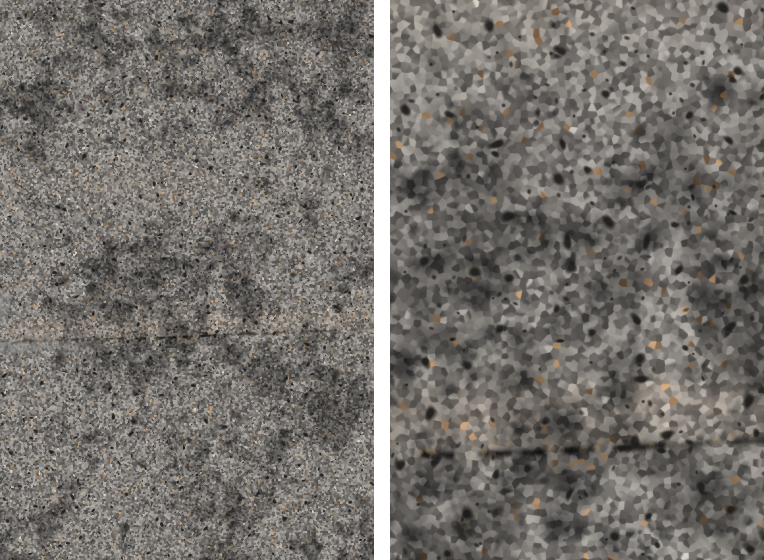
Left, the full canvas; right, a detail of the centre.
A WebGL 2 fragment shader for this texture:

```glsl
#version 300 es
precision highp float;
// Weathered concrete: sandy grain, dark lichen blotches, small pits and a raised seam.

uniform vec2 u_resolution;
out vec4 fragColor;

// Integer hash: three values in 0..1 per cell and seed
vec3 hash3(vec2 cell, float seed) {
  uvec3 v = uvec3(ivec3(vec3(cell, seed))) * 1664525u + 1013904223u;
  v.x += v.y * v.z; v.y += v.z * v.x; v.z += v.x * v.y;
  v ^= v >> 16u;
  v.x += v.y * v.z; v.y += v.z * v.x; v.z += v.x * v.y;
  return vec3(v >> 8u) / float(1 << 24);
}

float noise(vec2 p, float seed) {
  vec2 c = floor(p), f = fract(p);
  f = f * f * (3.0 - 2.0 * f);
  float low = mix(hash3(c, seed).x, hash3(c + vec2(1, 0), seed).x, f.x);
  float high = mix(hash3(c + vec2(0, 1), seed).x, hash3(c + vec2(1, 1), seed).x, f.x);
  return mix(low, high, f.y);
}

float fbm(vec2 p, float seed) {
  float sum = 0.0, amp = 0.533;
  for (int i = 0; i < 4; i++) {
    sum += amp * noise(p, seed + float(i));
    p = mat2(1.6, 1.2, -1.2, 1.6) * p;
    amp *= 0.5;
  }
  return sum;
}

// Soft-edged sand cells: x = brightness, y = ochre grain, z = pale grain
vec3 sandGrain(vec2 p, float freq, float seed) {
  vec2 q = p * freq, base = floor(q);
  vec4 sum = vec4(0.0);
  for (int j = -1; j <= 1; j++)
  for (int i = -1; i <= 1; i++) {
    vec2 cell = base + vec2(i, j);
    vec2 d = q - cell - hash3(cell, seed).xy;
    vec3 tone = hash3(cell, seed + 1.0);
    float weight = exp(-10.0 * dot(d, d));
    sum += weight * vec4(tone.x, step(0.975, tone.y), step(0.98, tone.z), 1.0);
  }
  return sum.xyz / sum.w;
}

// Scattered, randomly turned ellipses; size is a radius in cells
float spots(vec2 p, float freq, float chance, float size, float soft, float seed) {
  vec2 q = p * freq, base = floor(q);
  float cover = 0.0;
  for (int j = -1; j <= 1; j++)
  for (int i = -1; i <= 1; i++) {
    vec2 cell = base + vec2(i, j);
    vec3 place = hash3(cell, seed), form = hash3(cell, seed + 1.0);
    float angle = 6.2832 * form.x;
    vec2 d = q - cell - place.xy;
    d = mat2(cos(angle), -sin(angle), sin(angle), cos(angle)) * d;
    d.x *= mix(0.5, 1.0, form.y);
    float radius = size * mix(0.5, 1.0, form.z);
    float present = smoothstep(-0.05, 0.05, chance - place.z);
    cover = max(cover, present * (1.0 - smoothstep(radius * (1.0 - soft), radius, length(d))));
  }
  return cover;
}

// Smooth bump around a centre line
float band(float d, float width) {
  return exp(-d * d / (width * width));
}

float seamHeight(float x) {
  return 0.586 + 0.022 * x + 0.015 * x * x + 0.008 * (fbm(vec2(x * 9.0, 2.0), 60.0) - 0.5);
}

void main() {
  vec2 p = gl_FragCoord.xy / u_resolution.x;
  vec2 warp = vec2(noise(p * 90.0, 3.0), noise(p * 90.0, 4.0)) - 0.5;
  vec2 rough = p + 0.006 * warp;
  float seam = p.y - seamHeight(p.x);

  // Worn strips that stay cleaner, and smooth mortar at the left
  float wornSeam = band(seam - 0.03, 0.032);
  float wornUpper = band(p.y - 1.0, 0.05) * band(p.x - 0.4, 0.3);
  float clean = max(wornSeam, 0.7 * wornUpper);
  float ragged = 0.05 * (fbm(p * 14.0, 70.0) - 0.5);
  float mortar = band(seam + 0.017 + ragged, 0.02) * (1.0 - smoothstep(0.1, 0.32, p.x));
  mortar = max(mortar, band(p.y - 0.67, 0.05) * (1.0 - smoothstep(0.015, 0.045, p.x + ragged)));

  // Broad stains and clustered lichen
  float growth = 0.5 * fbm(p * vec2(3.5, 5.0), 10.0) + 0.5 * fbm(p * 24.0, 20.0);
  growth += 0.07 * (p.x - 0.5) + 0.02 * smoothstep(1.0, 1.5, p.y) - 0.1 * clean - 0.12 * mortar;
  float stain = smoothstep(0.45, 0.67, growth);
  float lichenChance = clamp(2.6 * (growth - 0.43), 0.0, 0.65);
  float lichen = spots(rough, 24.0, lichenChance, 0.48, 0.85, 30.0);
  lichen = max(lichen, 0.8 * spots(rough, 46.0, lichenChance, 0.45, 0.8, 33.0));

  // Sand surface
  vec3 sand = sandGrain(p, 180.0, 40.0);
  float contrast = 0.35 * (1.0 - 0.3 * stain) * (1.0 - 0.3 * lichen) * (1.0 - 0.55 * mortar);
  float light = 0.495 + 0.02 * clean + 0.03 * mortar + 0.07 * (noise(p * 85.0, 45.0) - 0.5);
  light *= (1.0 - 0.3 * stain) * (1.0 - 0.36 * lichen);
  light += contrast * (sand.x - 0.5) + 0.16 * sand.z * (1.0 - mortar);
  vec3 warmTint = mix(vec3(1.025, 0.995, 0.96), vec3(1.045, 0.99, 0.93), clean);
  vec3 color = light * mix(warmTint, vec3(1.0, 1.0, 0.985), max(mortar, 0.6 * lichen));
  color = mix(color, color * vec3(1.28, 1.0, 0.7), 0.75 * sand.y);

  // Seam: broken shadow with exposed ochre pebbles
  float broken = smoothstep(0.35, 0.6, noise(p * vec2(65.0, 20.0), 50.0));
  float reach = mix(0.45, 1.0, band(p.x - 0.48, 0.26));
  color *= 1.0 - 0.65 * reach * broken * band(seam + 0.002, 0.0035);
  float pebbles = spots(p, 85.0, 0.5, 0.45, 0.6, 52.0) * band(seam - 0.003, 0.006);
  color = mix(color, vec3(0.62, 0.51, 0.37), 0.65 * pebbles * (1.0 - 0.5 * p.x));

  // Pits, large and small
  float pits = spots(rough, 30.0, 0.3 + 0.1 * stain, 0.2, 0.7, 80.0);
  pits = max(pits, 0.8 * spots(p, 75.0, 0.15, 0.24, 0.8, 84.0));
  color = mix(color, vec3(0.1, 0.098, 0.092), 0.88 * pits * (1.0 - 0.7 * mortar));

  fragColor = vec4(clamp(color, 0.0, 1.0), 1.0);
}
```
